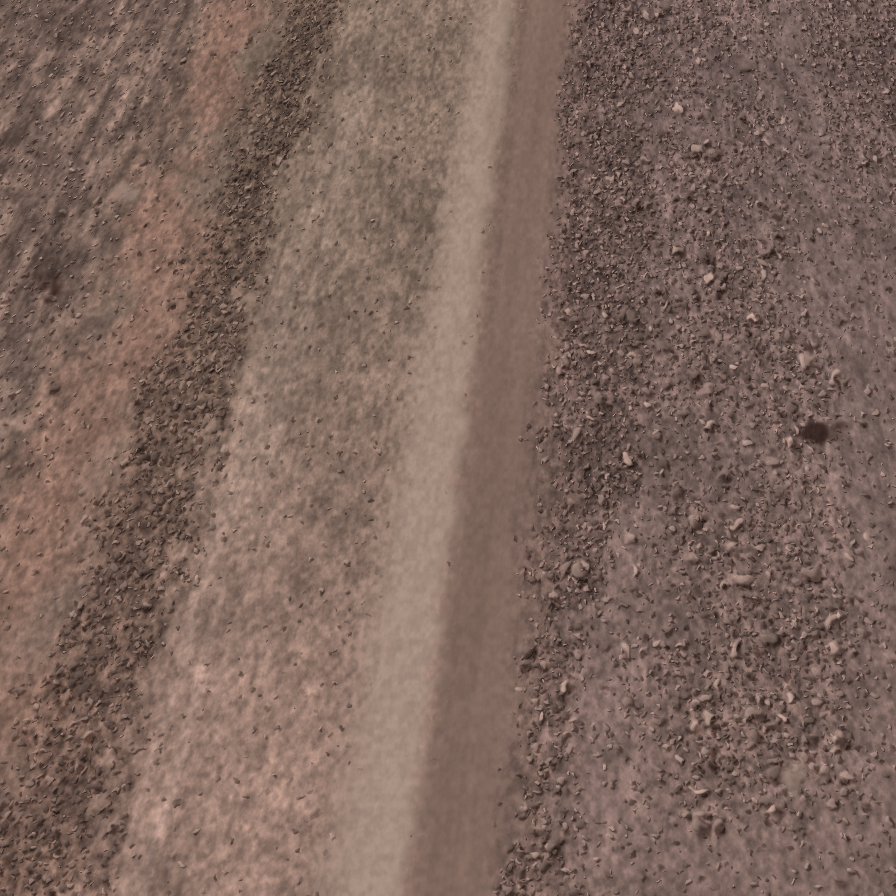
Write a Shadertoy shader that draws this texture.

```glsl
// A dirt track seen in perspective: a pale ridge, smooth ruts and bands of gravel.
// Lanes are bands in a converging ground coordinate; noise gives the soil its grain,
// and jittered cells scatter rough pebbles with small cast shadows.

float hash(vec2 p) {
    vec3 q = fract(vec3(p.xyx) * 0.1031);
    q += dot(q, q.yzx + 33.33);
    return fract((q.x + q.y) * q.z);
}

float noise(vec2 p) {
    vec2 i = floor(p), f = fract(p);
    f = f * f * (3.0 - 2.0 * f);
    return mix(mix(hash(i), hash(i + vec2(1, 0)), f.x),
               mix(hash(i + vec2(0, 1)), hash(i + vec2(1, 1)), f.x), f.y);
}

float fbm(vec2 p) {
    float sum = 0.0, amp = 0.5;
    for (int i = 0; i < 4; i++) {
        sum += amp * noise(p);
        p = mat2(1.6, 1.2, -1.2, 1.6) * p + 7.3;
        amp *= 0.5;
    }
    return sum / 0.9375;
}

// Soft band between two limits
float band(float x, float lo, float hi, float soft) {
    return smoothstep(lo - soft, lo + soft, x) * (1.0 - smoothstep(hi - soft, hi + soft, x));
}

// Scatters stones over the soil; density is the share of cells that hold one
vec3 addPebbles(vec3 soil, vec2 p, float density, float brightness, float seed) {
    float shadow = 0.0, cover = 0.0, tone = 0.0;
    p += 0.55 * (vec2(noise(p * 1.9 + seed), noise(p * 1.9 + seed + 31.0)) - 0.5);
    vec2 cell = floor(p);
    float wobble = 0.7 * (noise(p * 3.3 + seed) - 0.5);
    for (int j = -1; j <= 1; j++)
    for (int i = -1; i <= 1; i++) {
        vec2 id = cell + vec2(i, j);
        float present = 1.0 - smoothstep(density - 0.03, density + 0.03, hash(id + seed));
        vec2 jitter = vec2(hash(id + seed + 17.1), hash(id + seed + 41.7));
        float size = mix(0.2, 0.55, hash(id + seed + 73.9));
        float turn = 6.283 * hash(id + seed + 5.3);
        mat2 spin = mat2(cos(turn), sin(turn), -sin(turn), cos(turn));
        vec2 d = p - id - 0.15 - 0.7 * jitter;
        float stone = length(spin * d * vec2(0.9, 1.5)) / size + wobble;
        float shade = length(spin * (d - size * vec2(0.55, -0.6)) * vec2(0.9, 1.3)) / size + wobble;
        shadow = max(shadow, present * (1.0 - smoothstep(0.3, 1.3, shade)));
        float mask = present * (1.0 - smoothstep(0.35, 1.1, stone));
        if (mask > cover) {
            cover = mask;
            tone = 0.72 + 0.65 * pow(hash(id + seed + 29.0), 1.4) + 0.2 * dot(d, vec2(-0.7, 0.7)) / size;
        }
    }
    soil *= 1.0 - shadow * vec3(0.38, 0.43, 0.45);
    return mix(soil, vec3(0.54, 0.455, 0.42) * tone * brightness, cover * 0.8);
}

// Ragged spot, strongest at its centre
float spot(vec2 uv, vec2 centre, vec2 radius) {
    float d = length((uv - centre) / radius) + 1.1 * (noise(uv * 95.0) - 0.5);
    return 1.0 - smoothstep(0.3, 1.2, d);
}

void mainImage(out vec4 fragColor, in vec2 fragCoord) {
    vec2 uv = fragCoord / iResolution.xy;
    float y = uv.y;

    // Ground plane: lane runs across the track, depth along it
    float spread = 1.0 - 0.47 * y;
    float lane = (uv.x - 0.405 - 0.15 * y) / spread;
    vec2 ground = vec2(lane, -log(spread) / 0.47);
    float patches = fbm(ground * 9.0);
    float clumps = fbm(ground * vec2(48, 38) + 21.0);
    float ragged = lane + 0.09 * (fbm(ground * vec2(24, 15) + 3.0) - 0.5) + 0.07 * (clumps - 0.5);
    float streaks = fbm(ground * vec2(65, 3.5) + 11.0);
    float grain = fbm(ground * vec2(150, 115));

    // Soil colours from left to right
    vec3 soil = mix(vec3(0.575, 0.468, 0.422), vec3(0.515, 0.435, 0.385), smoothstep(0.1, 0.85, y));
    float farLeft = 1.0 - smoothstep(-0.68, -0.48, ragged);
    soil = mix(soil, vec3(0.45, 0.37, 0.335), farLeft);
    float redness = band(ragged, -0.59, -0.43, 0.06) * smoothstep(0.25, 0.65, patches);
    soil = mix(soil, vec3(0.52, 0.405, 0.355), redness);
    float rightSide = smoothstep(0.12, 0.23, ragged);
    soil = mix(soil, vec3(0.495, 0.402, 0.362), smoothstep(0.03, 0.06, lane));
    soil = mix(soil, mix(vec3(0.495, 0.407, 0.378), vec3(0.475, 0.395, 0.38), y), rightSide);

    // Gravel bands
    float leftGravel = band(ragged, -0.44, -0.305 - 0.03 * y, 0.035);
    float innerGravel = band(ragged, 0.17, 0.23 + 0.09 * smoothstep(0.25, 0.55, y), 0.035);
    float outerGravel = band(ragged, 0.33, 0.57, 0.07) * smoothstep(0.03, 0.16, y);
    outerGravel *= 0.4 + 0.6 * smoothstep(0.38, 0.58, patches);
    float topCorner = smoothstep(0.6, 0.7, ragged) * smoothstep(0.65, 0.9, y);
    float gravel = max(max(leftGravel, innerGravel), max(0.8 * outerGravel, 0.75 * topCorner));
    soil *= 1.0 - vec3(0.9, 1.0, 1.05) * (0.23 * leftGravel + 0.17 * innerGravel + 0.1 * outerGravel + 0.1 * topCorner);

    // Pale ridge with a crisp right edge and a fading left one
    float frayed = uv.x + 0.025 * (clumps - 0.5) + 0.01 * (grain - 0.5);
    float ridgeRight = 0.453 + 0.14 * y - 0.023 * y * y;
    float ridge = smoothstep(-0.035 * spread, 0.04 * spread, frayed - 0.36 - 0.177 * y)
                * (1.0 - smoothstep(-0.016, 0.01, frayed - ridgeRight));
    float calm = 1.0 - 0.85 * max(ridge, band(lane, 0.05, 0.15, 0.03));

    // Streaks, patches and grain
    soil *= 1.0 + (0.3 * (patches - 0.5) + (0.3 + 0.5 * farLeft) * (clumps - 0.5)) * calm;
    soil *= 1.0 + (streaks - 0.5) * mix(0.16, 0.7, farLeft * smoothstep(0.3, 0.8, y));
    soil *= 1.0 + (grain - 0.5) * (0.1 + 0.45 * calm + 0.5 * gravel);
    soil += 0.04 * band(lane, -0.29, -0.22, 0.03) * smoothstep(0.4, 0.7, streaks);
    soil = mix(soil, vec3(0.645, 0.555, 0.5) * (0.9 + 0.2 * grain), 0.9 * ridge);

    // Pebbles from fine to coarse
    float loose = calm * (0.09 + 0.13 * rightSide + 0.15 * farLeft) - 0.03;
    float glow = mix(1.0, 0.89, leftGravel);
    soil = addPebbles(soil, ground * 125.0, loose + 0.55 * gravel, glow, 3.0);
    soil = addPebbles(soil, ground * 78.0, 0.6 * loose + 0.42 * gravel - 0.03, glow, 57.0);
    float coarse = 0.3 * outerGravel * (1.0 - 0.6 * y) + 0.1 * innerGravel + 0.02 * rightSide;
    soil = addPebbles(soil, ground * 46.0, coarse - 0.04 * (1.0 - rightSide), 1.15, 131.0);

    // Dark clods and a few pale stones
    float clods = spot(uv, vec2(0.05, 0.68), vec2(0.016)) + spot(uv, vec2(0.915, 0.515), vec2(0.03, 0.014));
    soil = mix(soil, vec3(0.19, 0.125, 0.11), 0.85 * min(clods, 1.0));
    float pale = spot(uv, vec2(0.142, 0.785), vec2(0.018, 0.011)) + spot(uv, vec2(0.89, 0.127), vec2(0.02));
    soil = mix(soil, vec3(0.62, 0.53, 0.485), 0.7 * min(pale, 1.0));
    fragColor = vec4(clamp(soil, 0.0, 1.0), 1.0);
}
```
